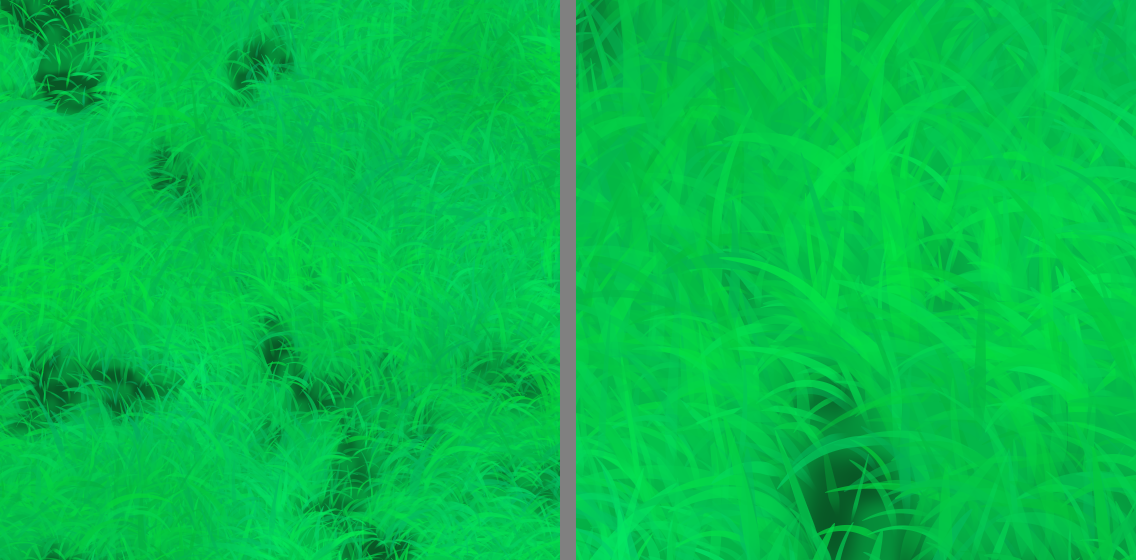
Left, the full canvas; right, a detail of the centre.
A Shadertoy shader for this texture:

```glsl
// Dense meadow of arching, translucent green grass blades with sparse, shaded patches.

const int   LAYERS       = 28;
const float FINE_CELL    = 0.027;   // grid spacing of the smallest blades
const float COARSE_CELL  = 0.115;   // grid spacing of the largest blades
const float BLADE_WIDTH  = 0.066;   // half width, in cells
const float FLOW_SCALE   = 5.5;     // clumps of common direction
const float TONE_SCALE   = 6.0;     // clumps of common colour
const float SPARSE_SCALE = 5.5;     // thinly grown patches
const float FAN          = 4.2;     // how far clumps lean from upright
const float SPREAD       = 2.3;     // how far blades stray within a clump
const float DROOP        = 0.34;
const vec3  SOIL         = vec3(0.032, 0.34, 0.147);
const vec3  UNDERGROWTH  = vec3(0.012, 0.72, 0.285);
const vec3  GRASS        = vec3(0.010, 0.777, 0.307);

vec3 hash3(vec3 p) {
    p = fract(p * vec3(0.1031, 0.1030, 0.0973));
    p += dot(p, p.yxz + 33.33);
    return fract((p.xxy + p.yxx) * p.zyx);
}

// Four corner hashes at once
vec4 cornerHash(vec2 i) {
    vec4 x = fract(vec4(i.x, i.x + 1.0, i.x, i.x + 1.0) * 0.1031);
    vec4 y = fract(vec4(i.y, i.y, i.y + 1.0, i.y + 1.0) * 0.1373);
    vec4 s = x * (y + 33.33) + y * (x + 27.17);
    x += s;
    y += s;
    return fract((x + y) * (x + 3.7));
}

float noise(vec2 p) {
    vec2 i = floor(p), f = fract(p);
    f = f * f * (3.0 - 2.0 * f);
    vec4 h = cornerHash(i);
    return mix(mix(h.x, h.y, f.x), mix(h.z, h.w, f.x), f.y);
}

// 1 where only thin blades grow and the soil shows between them
float sparseMask(vec2 p) {
    vec2 q = p * SPARSE_SCALE;
    float n = 0.58 * noise(q + 71.3) + 0.42 * noise(q * 2.7 + 133.7);
    return smoothstep(0.50, 0.80, n);
}

// Coverage of a curved, tapered blade centred on the origin
float bladeCover(vec2 p, vec2 dir, float bend, float halfLen, float halfWidth, float pixel) {
    float u = dot(p, dir) / halfLen;
    float v = dot(p, vec2(-dir.y, dir.x)) - bend * halfLen * (u * u - 0.3);
    float dist = abs(v) * inversesqrt(1.0 + 4.0 * bend * bend * u * u);
    float root = smoothstep(-1.0, -0.35, u);
    float width = halfWidth * sqrt(max(0.5 - 0.5 * u, 0.0)) * (0.3 + 0.7 * root) * 1.15;
    return clamp((width - dist) / pixel + 0.5, 0.0, 1.0) * root * step(u, 1.0);
}

void mainImage(out vec4 fragColor, in vec2 fragCoord) {
    vec2 uv = fragCoord / iResolution.y;
    float pixel = 1.0 / iResolution.y;

    // Regional colour
    float tone = noise(uv * TONE_SCALE + 17.9) - 0.5;
    float hue = noise(uv * TONE_SCALE * 0.9 + 229.4) - 0.5;
    vec3 regional = GRASS + vec3(0.0, 0.13 * tone, 0.11 * hue + 0.03 * tone);

    // Ground, with the soil broken into small specks
    float specks = smoothstep(0.15, 0.70, noise(uv * 38.0 + 61.5));
    vec3 color = mix(UNDERGROWTH, SOIL, sparseMask(uv) * mix(0.45, 1.0, specks));

    // Blades, back to front, mostly from fine to coarse
    for (int layer = 0; layer < LAYERS; layer++) {
        float depth = float(layer) / float(LAYERS - 1);
        float seed = float(layer) * 7.31 + 3.0;
        vec3 layerRnd = hash3(vec3(seed, 12.7, 45.1));
        float coarse = 0.55 * layerRnd.z * layerRnd.z + 0.45 * depth * depth;
        float cell = mix(FINE_CELL, COARSE_CELL, coarse);
        float thinning = mix(0.35, 1.25, smoothstep(0.0, 0.45, coarse));
        vec2 grid = uv / cell + layerRnd.xy * 19.0;
        vec2 home = floor(grid);

        for (int k = 0; k < 9; k++) {
            vec2 id = home + vec2(k % 3 - 1, k / 3 - 1);
            vec3 place = hash3(vec3(id, seed));
            vec2 offset = grid - id - place.xy;
            float halfLen = mix(0.45, 0.88, place.z);
            if (dot(offset, offset) > halfLen * halfLen * 1.1) continue;

            vec3 shape = hash3(vec3(id, seed + 131.7));
            vec2 center = uv - offset * cell;
            float flow = noise(center * FLOW_SCALE + 51.6) - 0.5;
            float lean = FAN * flow + SPREAD * (shape.x - 0.5);
            vec2 dir = vec2(-sin(lean), cos(lean));
            float bend = -DROOP * dir.x + 0.3 * (shape.y - 0.5);
            float width = BLADE_WIDTH * mix(0.45, 1.45, shape.z);
            float cover = bladeCover(offset, dir, bend, halfLen, width, pixel / cell);
            if (cover <= 0.0) continue;

            // Coarse blades avoid the sparse patches, fine ones remain
            vec3 look = hash3(vec3(id, seed + 277.3));
            float sparse = sparseMask(center);
            float present = step(sparse * thinning, look.z);
            float opacity = mix(0.38, 0.82, fract(look.z * 7.0));
            float contrast = mix(0.8, 1.35, sparse);
            vec3 blade = regional;
            blade.gb += vec2(0.20, 0.13) * contrast * (look.xy - 0.5);
            color = mix(color, blade, cover * opacity * present);
        }
    }
    fragColor = vec4(color, 1.0);
}
```
